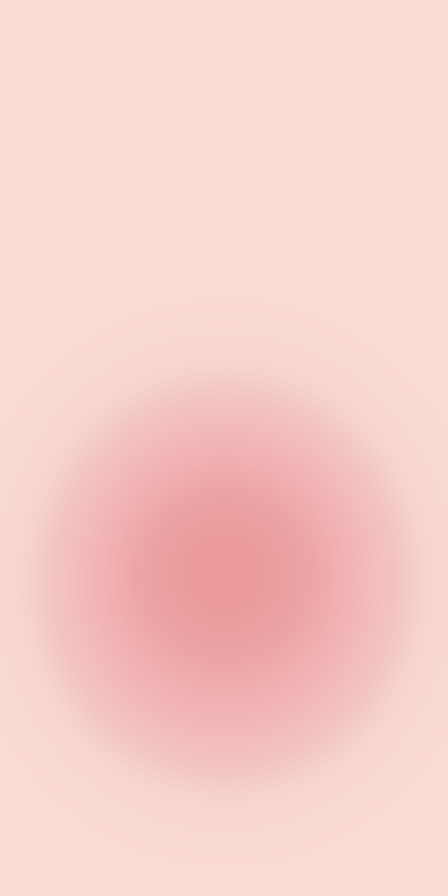
A Shadertoy shader for this background:

```glsl
// A soft rose glow resting low on a pale blush field.
// One slightly tall elliptical distance drives a chain of overlapping
// colour blends, from the faint outer halo to the coral core.

// Distance from the glow centre, in canvas widths; the core sits a touch higher.
float glowDistance(vec2 p) {
    vec2 offset = p - vec2(0.502, 0.700);
    float stretch = mix(1.0, 1.08, smoothstep(0.1, 0.4, length(offset)));
    offset.y -= 0.02 * (1.0 - smoothstep(0.1, 0.4, length(offset)));
    return length(offset / vec2(1.0, stretch));
}

// Colour along the radius, blended from the outside in.
vec3 glowColor(float r) {
    vec3 color = vec3(0.980, 0.853, 0.830);                                          // blush field
    color = mix(color, vec3(0.966, 0.838, 0.812), 1.0 - smoothstep(0.44, 0.59, r));  // beige halo
    color = mix(color, vec3(0.950, 0.770, 0.750), 1.0 - smoothstep(0.37, 0.47, r));  // dusty rim
    color = mix(color, vec3(0.950, 0.715, 0.718), 1.0 - smoothstep(0.28, 0.40, r));  // rose ring
    color = mix(color, vec3(0.925, 0.640, 0.648), 1.0 - smoothstep(0.16, 0.32, r));  // deep rose
    color = mix(color, vec3(0.922, 0.612, 0.608), 1.0 - smoothstep(0.06, 0.20, r));  // coral core
    return color;
}

void mainImage(out vec4 fragColor, in vec2 fragCoord) {
    vec2 p = fragCoord / iResolution.xy * vec2(1.0, 2.0);
    fragColor = vec4(glowColor(glowDistance(p)), 1.0);
}
```
